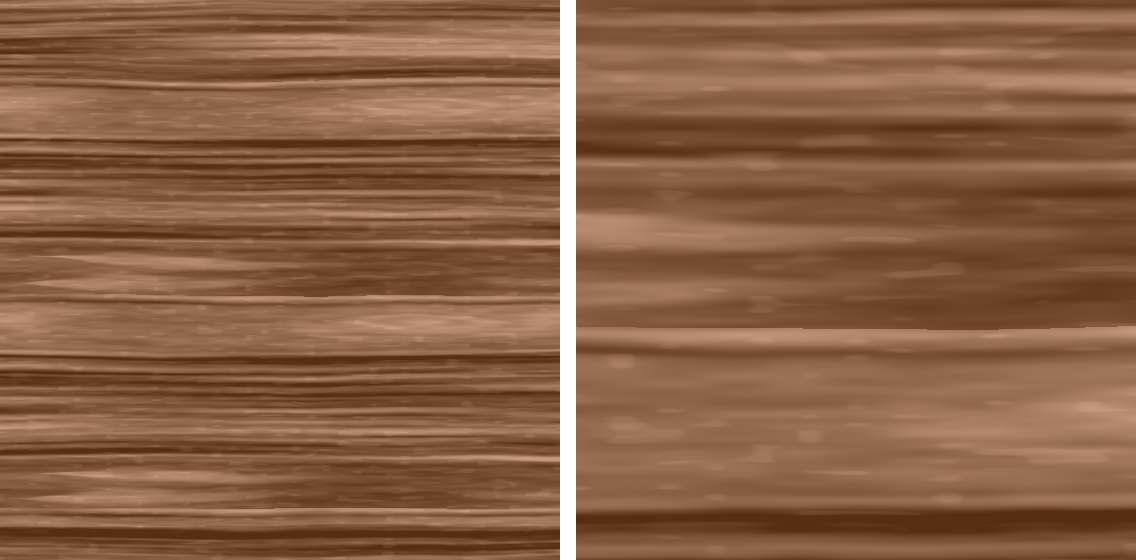
Left, the full canvas; right, a detail of the centre.
A Shadertoy shader for this texture:

```glsl
// Brown wood veneer with horizontal grain: stretched noise makes the stripes,
// a repeating vertical layout sets calm, dark and striped zones, and soft
// tongues and lenses of pale wood lie in the calm zones under short fibres.

float hash(vec2 p) {
    vec3 q = fract(vec3(p.xyx) * 0.1031);
    q += dot(q, q.yzx + 33.33);
    return fract((q.x + q.y) * q.z);
}

// Value noise centred on zero, from -0.5 to 0.5
float noise(vec2 p) {
    vec2 i = floor(p), f = fract(p);
    f = f * f * (3.0 - 2.0 * f);
    float low = mix(hash(i), hash(i + vec2(1, 0)), f.x);
    float high = mix(hash(i + vec2(0, 1)), hash(i + vec2(1, 1)), f.x);
    return mix(low, high, f.y) - 0.5;
}

float band(float v, float a, float b, float soft) {
    return smoothstep(a - soft, a + soft, v) * (1.0 - smoothstep(b - soft, b + soft, v));
}

float line(float d, float width) {
    return exp(-d * d / (width * width));
}

// Pale streak that swells after its left end and tapers to the right
float tongue(float x, float d, float left, float right, float width) {
    float s = clamp((x - left) / (right - left), 0.0, 1.0);
    float w = width * smoothstep(0.0, 0.4, s) * (1.0 - s * s) + 0.002;
    float ends = smoothstep(0.0, 0.15, s) * (1.0 - smoothstep(0.65, 1.0, s));
    return ends * (1.0 - smoothstep(0.25, 1.15, abs(d) / w));
}

void mainImage(out vec4 fragColor, in vec2 fragCoord) {
    vec2 uv = fragCoord / iResolution.xy;
    float x = uv.x;
    float depth = 1.0 - uv.y;

    // Gentle bending of the grain
    float v = depth + 0.012 * noise(vec2(x * 2.5, depth * 6.0))
                    + 0.004 * noise(vec2(x * 7.0 + 9.0, depth * 16.0));

    // Repeating layout, with a separate striped margin at top and bottom
    const float PERIOD = 0.382;
    float b = fract((v - 0.143) / PERIOD);
    float margin = 1.0 - band(v, 0.143, 0.938, 0.003);
    float inner = 1.0 - margin;
    float row = margin > 0.5 ? v + 3.0 : b * PERIOD;
    float calm = inner * (1.0 - band(b, 0.265, 0.77, 0.012));

    // Long stripes
    float coarse = noise(vec2(x * 1.1, row * 50.0));
    float medium = noise(vec2(x * 1.8 + 5.0, row * 115.0));
    float fine = noise(vec2(x * 4.0 + 2.0, row * 250.0));
    float stripes = 0.42 + 0.55 * coarse + 0.75 * medium + 0.4 * fine;

    // Dark and light zones
    stripes -= inner * 0.25 * band(b, 0.285, 0.48, 0.02);
    stripes += inner * 0.12 * band(b, 0.50, 0.67, 0.02);
    stripes -= inner * 0.22 * band(b, 0.68, 0.73, 0.01);
    stripes -= 0.30 * band(v, 0.105, 0.137, 0.006) + 0.12 * band(v, -0.1, 0.055, 0.008);
    stripes += 0.14 * band(v, 0.06, 0.10, 0.008);
    stripes -= 0.26 * band(v, 0.945, 0.98, 0.006);

    // Calm wood, with nested rings around a pale lens
    float streak = noise(vec2(x * 5.0, row * 70.0));
    float wisp = noise(vec2(x * 9.0 + 4.0, row * 160.0));
    float plain = 0.36 + 0.28 * noise(vec2(x * 2.0, row * 28.0)) + 0.22 * streak + 0.2 * wisp;
    float offset = b - 0.13;
    float r = length(vec2((x - 0.76) / 0.25, offset / 0.07)) + 0.35 * streak;
    plain += exp(-r * r) * (0.36 + 0.10 * sin(r * 15.0));
    float wrapped = fract(x + 0.47) - 0.5;
    float knot = length(vec2(wrapped / 0.08, offset / 0.06)) + 0.4 * streak;
    plain += 0.26 * exp(-knot * knot);
    plain += 0.12 * line(offset, 0.11);

    // Pairs of pale tongues, with ragged edges
    float ragged = 0.02 * streak + 0.015 * wisp;
    float upper = tongue(x, b - 0.832 - 0.05 * x + ragged, 0.04, 0.60, 0.048);
    float lower = tongue(x, b - 0.965 + 0.06 * x + ragged, 0.0, 0.54, 0.054);
    plain += 0.48 * max(upper, lower);
    plain -= 0.13 * band(b, 0.77, 0.98, 0.02) * smoothstep(0.4, 0.65, x);
    plain += 0.30 * smoothstep(0.75, 1.0, x) * line(b - 0.94, 0.025);

    float tone = mix(stripes, plain, calm);

    // Distinct ridges at the zone borders, each with a shadow below
    float ridges = line(b - 0.01, 0.010) + line(b - 0.272, 0.011)
                 + line(b - 0.437, 0.010) + line(b - 0.755, 0.014);
    float grooves = line(b - 0.037, 0.009) + line(b - 0.297, 0.009)
                  + line(b - 0.464, 0.012) + line(b - 0.735, 0.009)
                  + 0.6 * line(b - 0.793, 0.012);
    tone += inner * (0.36 * ridges - 0.34 * grooves);

    // Short wavy fibres and pale flecks
    float y = depth + 0.006 * noise(vec2(x * 14.0, depth * 28.0));
    float fibre = noise(vec2(x * 28.0, y * 230.0));
    float fleck = smoothstep(0.22, 0.44, noise(vec2(x * 36.0 + 7.0, y * 210.0 + 3.0)));
    tone += 0.17 * fibre + 0.15 * fleck;
    tone = clamp(tone, -0.14, 1.08);

    vec3 darkBrown = vec3(0.39, 0.23, 0.12);
    vec3 paleBrown = vec3(0.75, 0.58, 0.47);
    fragColor = vec4(mix(darkBrown, paleBrown, tone), 1.0);
}
```
